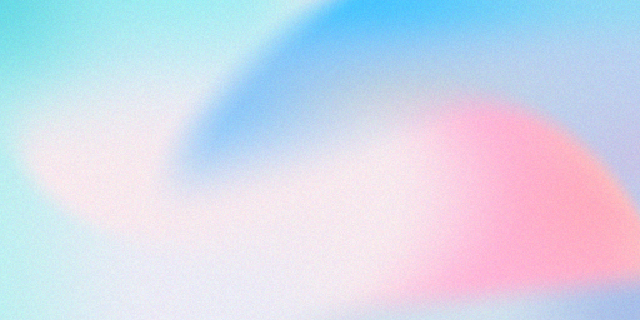
Write a Shadertoy shader that draws this background.

```glsl
// A soft grainy gradient: a blush ribbon sweeps from the left into a pink lobe,
// wrapped by a mint field on the left and a blue sky above. Each colour field
// is a blend of glows, joined along curved boundaries of varying softness.

#define GRAIN_CELLS 256.0
#define GRAIN_AMOUNT 0.05
#define RIBBON_CENTER vec2(0.62, 0.60)
#define RIBBON_RADII vec2(0.57, 0.37)
#define RIBBON_RISE 0.60
#define SKY_EDGE_SOFTNESS 0.11
#define LOBE_BOTTOM_SOFTNESS 0.065

const vec3 MINT = vec3(0.72, 0.94, 0.94);
const vec3 TEAL = vec3(0.36, 0.84, 0.89);
const vec3 AQUA = vec3(0.58, 0.93, 0.95);
const vec3 LAVENDER = vec3(0.92, 0.92, 0.96);
const vec3 BLUSH = vec3(0.967, 0.912, 0.933);
const vec3 PINK = vec3(1.00, 0.71, 0.85);
const vec3 CORAL = vec3(1.00, 0.67, 0.75);
const vec3 PEACH = vec3(0.98, 0.76, 0.76);
const vec3 AZURE = vec3(0.51, 0.775, 0.985);
const vec3 PERIWINKLE = vec3(0.73, 0.82, 0.94);
const vec3 MAUVE = vec3(0.78, 0.77, 0.90);
const vec3 WARM_GRAY = vec3(0.79, 0.82, 0.85);

float sq(float x) { return x * x; }

float glow(vec2 p, vec2 center, vec2 radii) {
    vec2 d = (p - center) / radii;
    return exp(-dot(d, d));
}

// Integer hash giving three independent values in 0..1
vec3 hash3(uvec3 v) {
    v = v * 1664525u + 1013904223u;
    v.x += v.y * v.z; v.y += v.z * v.x; v.z += v.x * v.y;
    v ^= v >> 16u;
    v.x += v.y * v.z; v.y += v.z * v.x; v.z += v.x * v.y;
    return vec3(v >> 8u) / 16777216.0;
}

// Mint and lavender field with a teal corner
vec3 mintField(vec2 p) {
    vec3 c = mix(MINT, LAVENDER, smoothstep(-0.15, 0.5, p.x));
    c = mix(c, AQUA, 0.95 * glow(p, vec2(0.55, 1.10), vec2(0.65, 0.30)));
    return mix(c, TEAL, 0.9 * glow(p, vec2(-0.05, 1.05), vec2(0.32, 0.32)));
}

// Blue field, brightest along the top and paler to the right
vec3 skyField(vec2 p) {
    vec3 c = mix(AZURE, PERIWINKLE, smoothstep(0.8, 1.8, p.x + 0.7 * (0.9 - p.y)));
    c = mix(c, MAUVE, glow(p, vec2(2.05, 0.50), vec2(0.30, 0.18)));
    c = mix(c, WARM_GRAY, 0.75 * glow(p, vec2(1.28, 0.68), vec2(0.38, 0.13)));
    vec3 rim = mix(vec3(0.25, 0.77, 1.0), vec3(0.55, 0.86, 0.96), smoothstep(1.1, 2.0, p.x));
    return mix(c, rim, 0.85 * exp(-sq((1.0 - p.y) / 0.12)));
}

// Height of the line between the warm body and the sky
float bodyTop(float x) {
    float rise = 0.5 * (x + 1.45 - sqrt(sq(x - 1.45) + 0.02));
    float d2 = sq(max(x - 1.4, 0.0));
    return 0.475 + 0.27 * (rise - 0.6) - 0.7 * d2 - 0.9 * d2 * d2;
}

// Coverage of the ribbon: rounded on the left, open to the right
float ribbonMask(vec2 p) {
    vec2 d = p - RIBBON_CENTER;
    float height = d.y < 0.0 ? RIBBON_RADII.y : RIBBON_RISE;
    d = vec2(min(d.x, 0.0), d.y) / vec2(RIBBON_RADII.x, height);
    float inside = (1.0 - length(d)) * RIBBON_RADII.y;
    float soft = 0.04 + 0.22 * smoothstep(0.3, 1.1, p.x) + 0.1 * smoothstep(0.45, 0.8, p.y);
    return smoothstep(-soft, soft, inside) * (1.0 - smoothstep(0.45, 0.85, p.y));
}

// Pink lobe with a coral heart and a peach rim
vec3 addLobe(vec3 c, vec2 p, float top) {
    float front = p.x - 1.46 + 1.7 * sq(min(p.y, 0.65) - 0.4);
    vec3 lobe = mix(PINK, CORAL, glow(p, vec2(1.88, 0.38), vec2(0.28, 0.30)));
    float rim = exp(-sq((top - p.y) / 0.10)) * smoothstep(1.5, 1.95, p.x);
    rim = max(rim, glow(p, vec2(2.06, 0.25), vec2(0.12, 0.25)));
    lobe = mix(lobe, PEACH, 0.8 * rim);
    return mix(c, lobe, smoothstep(-0.26, 0.21, front));
}

void mainImage(out vec4 fragColor, in vec2 fragCoord) {
    vec2 p = fragCoord / iResolution.y;
    p.x *= 2.0 * iResolution.y / iResolution.x;

    float top = bodyTop(p.x);
    vec3 col = mix(mintField(p), LAVENDER, smoothstep(0.9, 1.2, p.x));
    col = mix(col, BLUSH, ribbonMask(p));
    col = mix(col, BLUSH, smoothstep(0.75, 1.25, p.x));
    col = addLobe(col, p, top);

    // Cool band below the lobe
    float bottom = 0.03 + 0.095 * (p.x - 1.04);
    vec3 below = mix(vec3(0.82, 0.88, 0.93), vec3(0.66, 0.75, 0.91), smoothstep(1.5, 2.0, p.x));
    float lower = smoothstep(-LOBE_BOTTOM_SOFTNESS, LOBE_BOTTOM_SOFTNESS, p.y - bottom);
    col = mix(col, below, (1.0 - lower) * smoothstep(0.75, 1.2, p.x));

    // Sky, bounded by a curved left edge and the body below
    float skyLeft = 0.55 + 1.19 * pow(max(p.y - 0.42, 0.0), 1.68);
    float sky = smoothstep(-SKY_EDGE_SOFTNESS, SKY_EDGE_SOFTNESS, p.x - skyLeft);
    float soft = mix(0.18, 0.055, smoothstep(0.9, 1.7, p.x));
    sky *= smoothstep(-soft, soft, p.y - top);
    col = mix(col, skyField(p), sky);

    // Fine colour grain
    vec3 grain = hash3(uvec3(uvec2(p * GRAIN_CELLS), 7u)) - 0.5;
    fragColor = vec4(clamp(col + GRAIN_AMOUNT * grain, 0.0, 1.0), 1.0);
}
```
